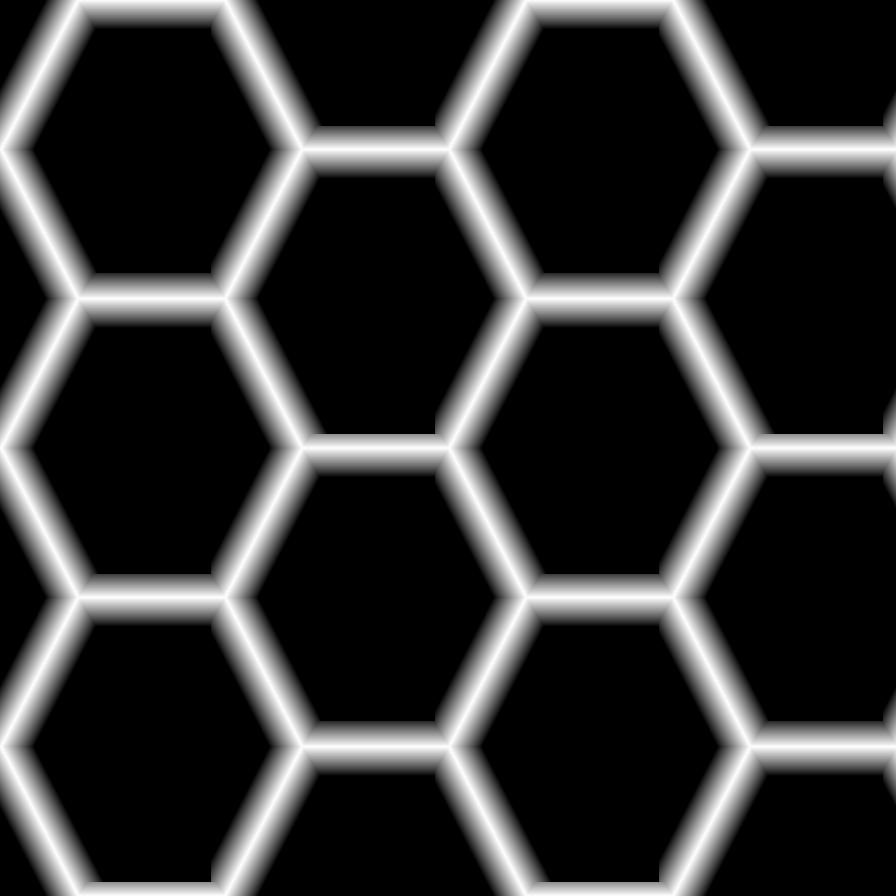
This pattern is drawn by a Shadertoy shader. Its source:

```glsl
// Glowing honeycomb: flat-topped hexagons, 2 column pairs across and 3 rows down.
// Each wall fades linearly into its cell; the glow above a lower wall is clipped
// at a height that cycles over three half rows, with a small notch at its right end.

#define HALF_ROWS 6.0                 // half cell heights across the canvas
#define PERIOD vec2(3.0, 2.0)         // lattice period in half rows
#define CENTER vec2(1.016, 1.0)       // centre of the first cell
#define HALF_WIDTH 1.008              // centre to side corner
#define HALF_EDGE 0.492               // half length of a level wall
#define GLOW_WIDTH 0.195              // reach of the glow on one side
#define GLOW_POWER 0.92               // falloff curve
#define CLIP_HEIGHTS vec3(0.094, 0.172, 0.156)
#define NOTCH_X 0.398                 // left limit of the right wall's glow

// Position relative to the nearest centre of a rectangular lattice
vec2 latticeCell(vec2 p, vec2 center) {
    return mod(p - center + 0.5 * PERIOD, PERIOD) - 0.5 * PERIOD;
}

// Signed distance to the slanted wall on the right, positive inside
float slantDistance(vec2 q) {
    vec2 normal = normalize(vec2(1.0, HALF_WIDTH - HALF_EDGE));
    return dot(vec2(HALF_WIDTH - q.x, -abs(q.y)), normal);
}

// Distance inside the hexagon to its closest wall
float hexInside(vec2 q) {
    return min(1.0 - abs(q.y), slantDistance(abs(q)));
}

float glow(float d) {
    return pow(clamp(1.0 - abs(d) / GLOW_WIDTH, 0.0, 1.0), GLOW_POWER);
}

void mainImage(out vec4 fragColor, in vec2 fragCoord) {
    vec2 p = fragCoord / iResolution.xy * HALF_ROWS;
    float pixel = HALF_ROWS / min(iResolution.x, iResolution.y);

    // Choose the hexagon from two interleaved lattices
    vec2 even = latticeCell(p, CENTER);
    vec2 odd = latticeCell(p, CENTER + 0.5 * PERIOD);
    vec2 q = hexInside(even) > hexInside(odd) ? even : odd;

    // Clip height of the lower wall, cycling with its row
    float row = mod(floor(p.y - q.y - 0.5), 3.0);
    float clipHeight = row < 0.5 ? CLIP_HEIGHTS.x
                     : row < 1.5 ? CLIP_HEIGHTS.y : CLIP_HEIGHTS.z;
    float height = q.y + 1.0;
    float belowClip = smoothstep(-0.5, 0.5, (clipHeight - height) / pixel);
    float pastNotch = smoothstep(-0.5, 0.5, (q.x - NOTCH_X) / pixel);

    // Brightest of the upper, left, right and lower walls
    float light = max(glow(1.0 - q.y), glow(slantDistance(vec2(-q.x, q.y))));
    light = max(light, glow(slantDistance(q)) * pastNotch);
    light = max(light, glow(height) * belowClip);

    fragColor = vec4(vec3(light), 1.0);
}
```
